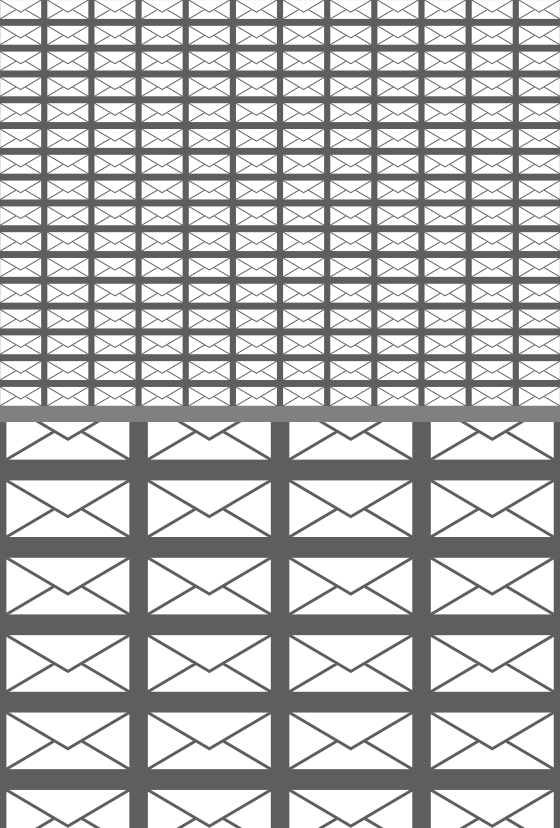
Top, the full canvas; bottom, a detail of the centre.
Give the GLSL for this pattern, as a WebGL 1 fragment shader.

```glsl
precision highp float;
// Grid of white envelopes with thin flap and seam lines on dark grey.
uniform vec2 u_resolution;

// Antialiased coverage of a signed distance, px being one pixel's size.
float coverage(float dist, float px) {
  return clamp(0.5 - dist / px, 0.0, 1.0);
}

float boxDistance(vec2 p, vec2 halfSize) {
  vec2 d = abs(p) - halfSize;
  return length(max(d, 0.0)) + min(max(d.x, d.y), 0.0);
}

// Coverage of the V-shaped flap and the two seams tucked under it.
float foldLines(vec2 p, vec2 halfSize, float px) {
  float slope = 0.64 * 2.0 * halfSize.y / halfSize.x;
  float rise = slope * (halfSize.x - abs(p.x));
  float norm = inversesqrt(1.0 + slope * slope);
  float flap = (p.y - halfSize.y + rise) * norm;
  float seam = (p.y + halfSize.y - rise) * norm;
  float halfWidth = 0.0104;
  float flapInk = coverage(abs(flap) - halfWidth, px);
  float seamInk = coverage(max(abs(seam) - halfWidth, flap), px);
  return max(flapInk, seamInk);
}

void main() {
  // One unit is a column pitch; rows are counted down from the top edge.
  float px = 11.876 / u_resolution.x;
  vec2 p = vec2(gl_FragCoord.x, u_resolution.y - gl_FragCoord.y) * px;
  vec2 pitch = vec2(1.0, 0.547);
  vec2 halfSize = vec2(0.4345, 0.2);

  // Local coordinates centred on the nearest envelope, y upward.
  vec2 centre = halfSize + vec2(0.004, 0.001);
  vec2 local = mod(p - centre + 0.5 * pitch, pitch) - 0.5 * pitch;
  local.y = -local.y;

  float paper = coverage(boxDistance(local, halfSize), px);
  paper *= 1.0 - foldLines(local, halfSize, px);
  gl_FragColor = vec4(mix(vec3(0.37), vec3(1.0), paper), 1.0);
}
```
